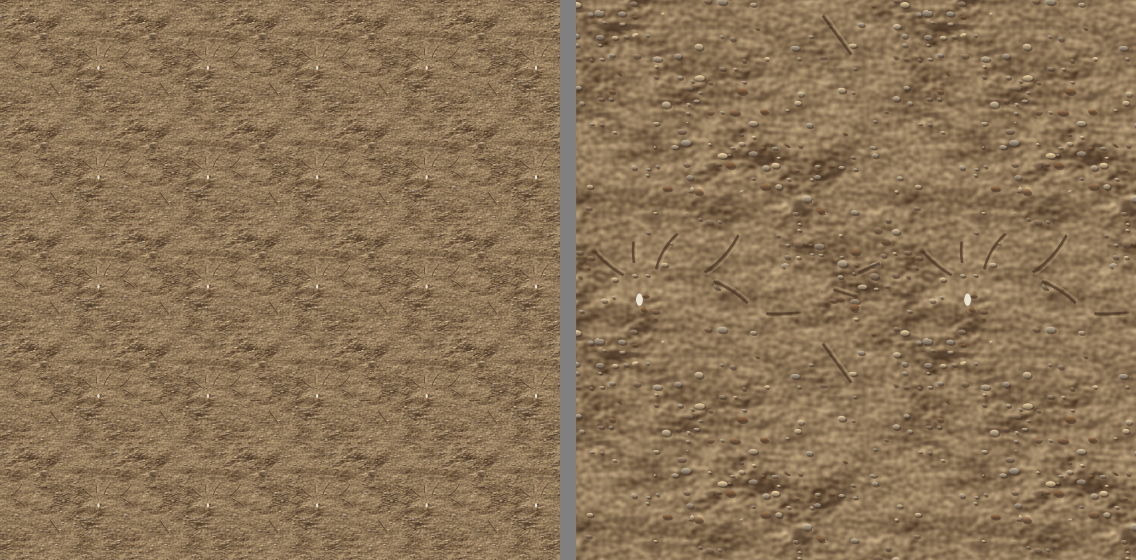
Left, the full canvas; right, a detail of the centre.
Reproduce this texture procedurally as a Shadertoy shader.

```glsl
// Dry sandy soil with grit, small stones and twigs, as a seamless repeating tile.

#define TILES 5.12            // repeats across and down
#define GRAIN 1.15            // strength of the sand grain
#define RELIEF 6.5            // strength of the slope shading
#define STONE_GRID 30.0       // stone cells per tile
#define TWIGS 9               // twigs per tile
#define SOIL vec3(0.555, 0.46, 0.342)
#define TONE_STEP vec3(0.125, 0.12, 0.10)
#define CREVICE vec3(0.29, 0.21, 0.15)
#define STONE_GREY vec3(0.60, 0.56, 0.50)
#define STONE_CREAM vec3(0.80, 0.71, 0.55)
#define STONE_RUST vec3(0.46, 0.32, 0.20)

// Four random values in 0..1 for a cell that wraps at the given period
vec4 hash(vec2 cell, vec2 period, uint seed) {
    uvec2 c = uvec2(mod(cell + 0.5, period));
    uvec4 v = uvec4(c, seed, c.x + 57u * c.y) * 1664525u + 1013904223u;
    for (int i = 0; i < 2; i++) {
        v.x += v.y * v.w; v.y += v.z * v.x;
        v.z += v.x * v.y; v.w += v.y * v.z;
        v ^= v >> 16u;
    }
    return vec4(v & 65535u) / 65535.0;
}

float cornerSlope(vec2 cell, vec2 offset, vec2 period, uint seed) {
    float angle = 6.2832 * hash(cell, period, seed).x;
    return dot(vec2(cos(angle), sin(angle)), offset);
}

// Gradient noise that tiles over 0..1
float noise(vec2 q, vec2 period, uint seed) {
    vec2 p = q * period, cell = floor(p), f = p - cell;
    vec2 w = f * f * f * (f * (f * 6.0 - 15.0) + 10.0);
    vec2 e = vec2(1, 0);
    float low = mix(cornerSlope(cell, f, period, seed),
                    cornerSlope(cell + e.xy, f - e.xy, period, seed), w.x);
    float high = mix(cornerSlope(cell + e.yx, f - e.yx, period, seed),
                     cornerSlope(cell + e.xx, f - e.xx, period, seed), w.x);
    return mix(low, high, w.y);
}

// Ground height, stretched sideways
float height(vec2 q) {
    float h = 0.0, amp = 0.5;
    vec2 period = vec2(5, 8);
    for (uint i = 0u; i < 4u; i++) {
        h += amp * noise(q, period, i);
        period *= 2.0;
        amp *= 0.6;
    }
    return h;
}

// Litter gathers in clumps along the tile diagonal
float clumps(vec2 q) {
    float d = fract(q.x - q.y + 0.5) - 0.5;
    return smoothstep(-0.05, 0.6, noise(q, vec2(6, 7), 11u) + 0.5 * exp(-25.0 * d * d) - 0.08);
}

// Rounded stones, each with a shadow below
vec3 addStones(vec3 col, vec2 q, float litter, float px) {
    vec2 p = q * STONE_GRID, home = floor(p);
    float soft = px * STONE_GRID;
    for (int k = 0; k < 9; k++) {
        vec2 cell = home + vec2(k % 3 - 1, k / 3 - 1);
        vec4 r = hash(cell, vec2(STONE_GRID), 21u);
        vec4 s = hash(cell, vec2(STONE_GRID), 22u);
        float present = step(s.x, 0.10 + 0.38 * litter);
        vec2 d = (p - cell - 0.2 - 0.6 * r.xy) * vec2(0.8, 1.1 + 0.5 * s.y);
        float radius = mix(0.13, 0.38, r.z * r.z);
        float shadow = smoothstep(soft, -soft, length(d - vec2(0.10, 0.20)) - radius);
        float body = smoothstep(soft, -soft, length(d) - radius) * present;
        vec3 tint = mix(STONE_GREY, r.w < 0.5 ? STONE_CREAM : STONE_RUST, s.z);
        tint *= 1.0 - 0.35 * d.y / radius;
        col = mix(col, CREVICE, 0.6 * shadow * present);
        col = mix(col, tint, 0.85 * body);
    }
    return col;
}

// Thin bent twigs, dark with a pale upper edge
vec3 addTwigs(vec3 col, vec2 q, float px) {
    for (int i = 0; i < TWIGS; i++) {
        vec4 r = hash(vec2(i, 3), vec2(64), 31u);
        float angle = 3.1416 * r.z, halfLength = 0.03 + 0.05 * r.w;
        vec2 axis = vec2(cos(angle), sin(angle));
        vec2 d = fract(q - r.xy + 0.5) - 0.5;
        float along = dot(d, axis);
        float across = dot(d, vec2(-axis.y, axis.x)) + 5.0 * (r.x - 0.5) * along * along;
        float ends = smoothstep(px, -px, abs(along) - halfLength);
        float line = smoothstep(px, -px, abs(across) - 0.004);
        float edge = smoothstep(px, -px, abs(across + 0.010) - 0.002);
        col = mix(col, STONE_CREAM, 0.35 * edge * ends);
        col = mix(col, CREVICE, 0.75 * line * ends);
    }
    return col;
}

void mainImage(out vec4 fragColor, in vec2 fragCoord) {
    vec2 uv = fragCoord / iResolution.y;
    vec2 q = fract(vec2(uv.x, 1.0 - uv.y) * TILES);   // tile space, y down
    float px = 0.7 * TILES / iResolution.y;
    float litter = clumps(q);

    // Sand: broad tone, slope shading and fine grain
    float ground = height(q);
    float slope = ground - height(q + vec2(0.006, 0.010));
    float tone = 1.1 * ground + RELIEF * slope * (0.8 + 0.6 * litter);
    tone += GRAIN * noise(q, vec2(54, 58), 41u) + 0.12 - 0.45 * litter;
    vec3 col = SOIL + TONE_STEP * tone;

    // Sideways cracks
    float crack = smoothstep(0.22, 0.5, noise(q, vec2(9, 26), 51u));
    col = mix(col, CREVICE, crack * (0.22 + 0.45 * litter));

    col = addStones(col, q, litter, px);
    col = addTwigs(col, q, px);

    // One pale chip per tile
    vec2 chip = (fract(q - vec2(0.9, 0.62) + 0.5) - 0.5) * vec2(1.5, 0.8);
    col = mix(col, vec3(0.92, 0.89, 0.82), smoothstep(px, -px, length(chip) - 0.015));
    fragColor = vec4(clamp(col, 0.0, 1.0), 1.0);
}
```
